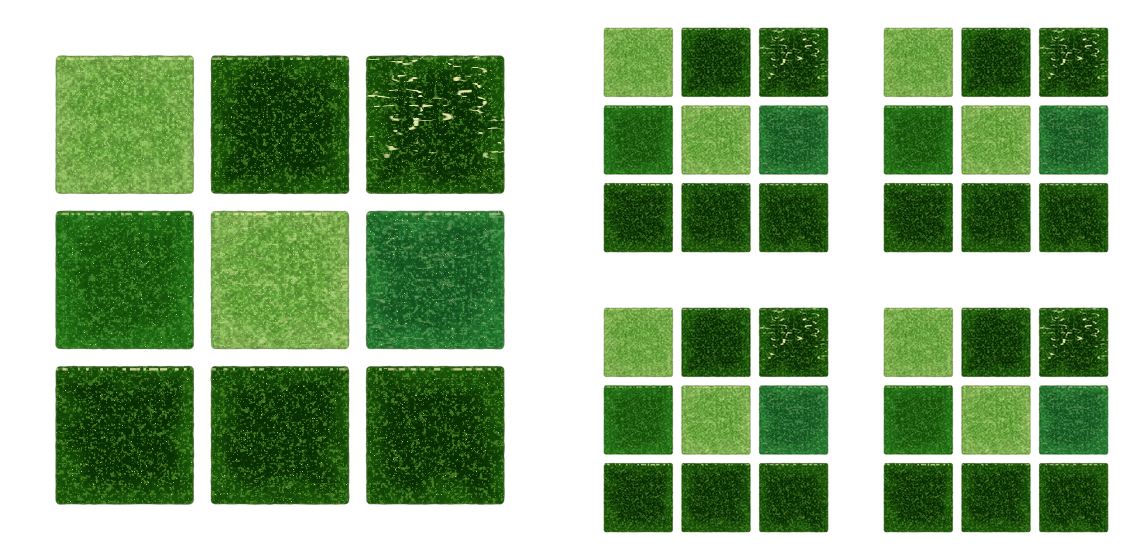
Left, the tile; right, the same tile 2 across and 2 down.
Write a Shadertoy shader that draws this pattern.

```glsl
// Three by three green glass mosaic tiles with pale grains and glints on white.

const float PITCH = 0.2773;       // distance between tile centres
const float HALF_SIZE = 0.1234;   // half the width of a tile
const float CORNER = 0.008;       // corner radius

float hash(vec2 p) {
    return fract(sin(dot(p, vec2(127.1, 311.7))) * 43758.5453);
}

float noise(vec2 p) {
    vec2 i = floor(p), f = fract(p);
    f = f * f * (3.0 - 2.0 * f);
    return mix(mix(hash(i), hash(i + vec2(1, 0)), f.x),
               mix(hash(i + vec2(0, 1)), hash(i + vec2(1, 1)), f.x), f.y);
}

float roundedBox(vec2 p, float halfSize, float radius) {
    vec2 q = abs(p) - halfSize + radius;
    return length(max(q, 0.0)) + min(max(q.x, q.y), 0.0) - radius;
}

// Scattered soft dots, one candidate per cell
float flecks(vec2 p, float density) {
    vec2 cell = floor(p);
    vec2 centre = 0.3 + 0.4 * vec2(hash(cell + 3.1), hash(cell + 7.7));
    float radius = mix(0.2, 0.5, hash(cell + 11.3));
    float dotMask = 1.0 - smoothstep(radius * 0.4, radius, length(fract(p) - centre));
    return dotMask * step(1.0 - density, hash(cell + 19.9));
}

// Broken, wavy, nearly horizontal highlights
float streaks(vec2 p, vec2 seed) {
    float contour = abs(noise(p * vec2(2.2, 9.0) + seed) - 0.5);
    float gaps = smoothstep(0.48, 0.7, noise(p * vec2(14.0, 34.0) + seed));
    return (1.0 - smoothstep(0.02, 0.11, contour)) * gaps;
}

// Glass colours: x selects light, y selects medium, otherwise dark
vec3 glassShade(vec2 kind, vec3 light, vec3 medium, vec3 dark) {
    return mix(mix(dark, medium, kind.y), light, kind.x);
}

vec3 tileColour(vec2 p, vec2 id) {
    vec2 seed = 37.0 * (id + 2.0);
    float isLight = float(id.x + id.y == 0.0 && id.y >= 0.0);
    float isMedium = float(id.y == 0.0) * (1.0 - isLight);
    float isStreaked = float(id.x == 1.0 && id.y == 1.0);
    vec2 kind = vec2(isLight, isMedium);

    vec3 core = glassShade(kind, vec3(0.34, 0.62, 0.18), vec3(0.09, 0.36, 0.09), vec3(0.04, 0.20, 0.01));
    vec3 rim = glassShade(kind, vec3(0.50, 0.70, 0.31), vec3(0.14, 0.48, 0.14), vec3(0.11, 0.36, 0.04));
    vec3 grain = glassShade(kind, vec3(0.62, 0.77, 0.44), vec3(0.32, 0.58, 0.27), vec3(0.34, 0.56, 0.17));
    vec3 tint = vec3(0.0, 0.01, 0.05) * isMedium * id.x;

    // Body: deep centre, paler uneven border
    float edge = max(abs(p.x), abs(p.y));
    float cloud = noise(p * 3.0 + seed);
    float pale = smoothstep(0.5, 1.05, edge + 0.3 * (cloud - 0.5));
    pale = mix(pale, 0.4 * cloud + 0.6 * pale + 0.15, isLight);
    vec3 colour = mix(core, rim, pale) + tint;

    // Grain: mottling and larger flecks
    float mottle = 0.6 * noise(p * 27.0 + seed) + 0.4 * noise(p * 49.0 + seed.yx);
    colour *= mix(0.72, 1.22, mottle);
    colour = mix(colour, grain + tint, 0.7 * smoothstep(0.54, 0.82, mottle));
    vec2 bent = p + 0.03 * vec2(noise(p * 15.0 + seed), noise(p * 15.0 - seed));
    colour = mix(colour, grain + tint, 0.65 * flecks(bent * 21.0 + seed, 0.3));
    colour = mix(colour, grain * 1.12, 0.7 * flecks(bent.yx * 34.0 + seed, 0.16));

    // Highlights: surface streaks, sparks and a dashed line below the top edge
    vec3 shine = vec3(0.90, 0.91, 0.66);
    float streakArea = isStreaked * smoothstep(-1.0, 0.4, p.y + 0.5 * cloud);
    float faintArea = 0.25 * float(id.y == 0.0 && id.x >= 0.0) + 0.12 * isLight;
    colour = mix(colour, shine, streaks(p, seed) * max(streakArea, faintArea));
    colour = mix(colour, shine, 0.75 * flecks(p * 39.0 - seed, 0.018));
    float topLine = 1.0 - smoothstep(0.008, 0.028, abs(p.y - 0.955));
    float dashes = smoothstep(0.45, 0.7, noise(vec2(p.x * 24.0, 0.0) + seed));
    colour = mix(colour, shine, topLine * dashes * mix(0.25, 0.85, hash(seed)));

    // Thin dull outer edge
    vec3 dull = mix(colour, vec3(0.40, 0.43, 0.28), 0.4);
    return mix(colour, dull, smoothstep(0.965, 0.995, edge));
}

void mainImage(out vec4 fragColor, in vec2 fragCoord) {
    vec2 centred = fragCoord / iResolution.xy - 0.5;
    vec2 id = clamp(floor(centred / PITCH + 0.5), -1.0, 1.0);
    vec2 local = centred - id * PITCH;

    // Slightly uneven outline, smoothed over about one pixel
    float wobble = 0.0012 * (noise(local * 110.0 + 37.0 * (id + 2.0)) - 0.5);
    float dist = roundedBox(local, HALF_SIZE, CORNER) + wobble;
    float pixel = 0.75 / min(iResolution.x, iResolution.y);
    float coverage = 1.0 - smoothstep(-pixel, pixel, dist);

    vec3 colour = mix(vec3(1.0), tileColour(local / HALF_SIZE, id), coverage);
    fragColor = vec4(clamp(colour, 0.0, 1.0), 1.0);
}
```
